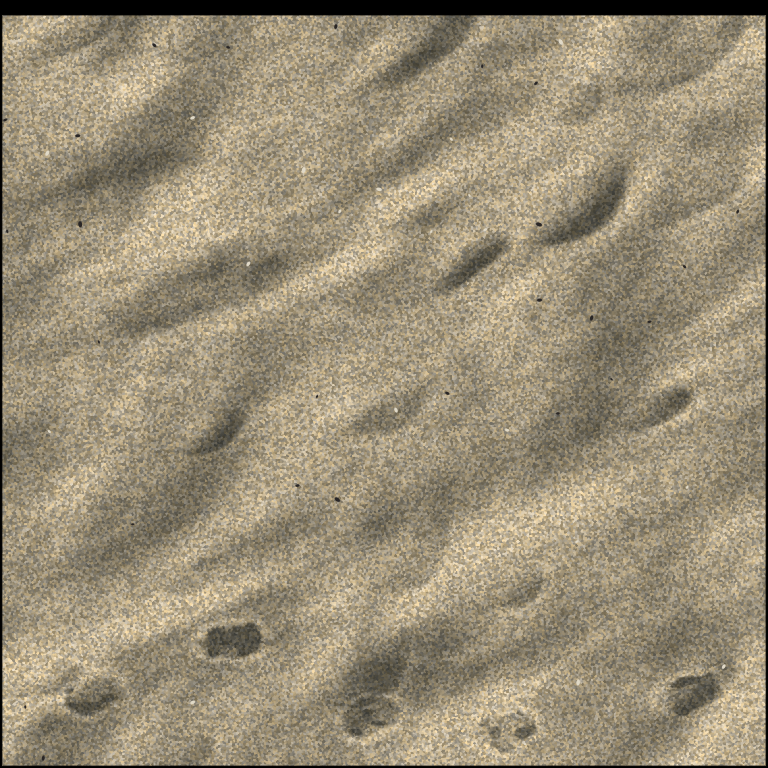
This texture is drawn by a Shadertoy shader. Its source:

```glsl
// Trodden beach sand under low light from the lower right, in a thin black frame.
// Slopes of stretched noise give soft ripples; tilted ellipses give hollows with
// a sharp shaded rim; a blended cell pattern gives the coloured grains.
#define GRAIN_CELLS 370.0
#define GRAIN_CONTRAST 0.66
#define RELIEF 2.5
#define BASE_TONE 0.65
#define HOLLOW_CELLS 5.0
#define HOLLOW_TILT 0.42
#define SPECK_CELLS 42.0
#define SPECK_SHARE 0.03
#define SHADE_COLOR vec3(0.29, 0.28, 0.24)
#define LIT_COLOR vec3(0.80, 0.735, 0.61)

const vec2 LIGHT = vec2(0.85, -0.53);

float hash(vec2 p) {
    vec3 q = fract(vec3(p.xyx) * 0.1031);
    q += dot(q, q.yzx + 33.33);
    return fract((q.x + q.y) * q.z);
}

vec2 hash2(vec2 p) {
    return vec2(hash(p + 17.3), hash(p + 71.9));
}

float noise(vec2 p) {
    vec2 i = floor(p), f = fract(p);
    f = f * f * (3.0 - 2.0 * f);
    return mix(mix(hash(i), hash(i + vec2(1, 0)), f.x),
               mix(hash(i + vec2(0, 1)), hash(i + vec2(1, 1)), f.x), f.y);
}

vec2 rotate(vec2 p, float a) {
    return vec2(cos(a) * p.x + sin(a) * p.y, cos(a) * p.y - sin(a) * p.x);
}

// Height of the soft ripples, stretched along the tilt
float ripples(vec2 p) {
    vec2 q = rotate(p, HOLLOW_TILT) * vec2(5.0, 9.0) + 40.0;
    q += 0.8 * noise(q * 0.6 + 9.0);
    return 0.6 * noise(q) + 0.24 * noise(q * 2.1 + 5.0) + 0.07 * noise(q * 4.7 + 3.0);
}

// Tone change of one hollow: shaded near wall, lit far wall, bright crest
float hollow(vec2 p, vec2 center, vec2 size, float angle, float depth) {
    vec2 q = rotate(p - center, angle) / size;
    q.y -= 0.25 * q.x * q.x - 0.1;
    float d = length(q);
    float side = dot(q, rotate(LIGHT, angle));
    float shade = smoothstep(1.15, 0.82, d) * smoothstep(-0.35, 0.75, side);
    float lit = smoothstep(1.7, 0.5, d) * smoothstep(0.0, 0.9, -side);
    float crest = exp(-18.0 * (d - 1.2) * (d - 1.2)) * smoothstep(0.2, 1.0, side);
    return depth * (0.35 * lit + 0.22 * crest - shade);
}

// Hollows scattered on a jittered grid, fewer around the footprint
float scatteredHollows(vec2 p) {
    float tone = 0.0;
    vec2 cell = floor(p * HOLLOW_CELLS);
    for (int y = -1; y <= 1; y++)
    for (int x = -1; x <= 1; x++) {
        vec2 id = cell + vec2(x, y);
        vec2 r = hash2(id + 4.0);
        vec2 center = (id + 0.15 + 0.7 * r) / HOLLOW_CELLS;
        vec2 size = vec2(0.045 + 0.045 * r.y, 0.024 + 0.022 * r.x);
        float depth = 0.08 + 0.4 * pow(hash(id + 8.0), 1.6);
        depth *= smoothstep(0.1, 0.25, length(center - vec2(0.67, 0.7)));
        tone += hollow(p, center, size, HOLLOW_TILT + 0.7 * (r.x - 0.5), depth);
    }
    return tone;
}

// Long footprint: a broad lit basin with a deep heel and ball
float footprint(vec2 p) {
    return hollow(p, vec2(0.655, 0.715), vec2(0.18, 0.08), 0.42, 0.20)
         + hollow(p, vec2(0.745, 0.735), vec2(0.088, 0.043), 0.62, 0.58)
         + hollow(p, vec2(0.595, 0.66), vec2(0.068, 0.033), 0.22, 0.50);
}

// Small crumbled prints with broken crusts along the lower edge
float crumbledPrints(vec2 p) {
    float tone = 0.0;
    vec2 rough = p + 0.012 * vec2(noise(p * 55.0), noise(p * 55.0 + 30.0));
    for (int i = 0; i < 5; i++) {
        vec2 r = hash2(vec2(i, 3));
        vec2 center = vec2((float(i) + 0.25 + 0.5 * r.x) / 5.0, 0.04 + 0.14 * r.y);
        vec2 q = rotate(rough - center, 0.15) / vec2(0.045, 0.026);
        float d = length(q);
        float cracks = smoothstep(0.52, 0.68, noise(p * vec2(55.0, 80.0) + r * 20.0));
        tone += 0.25 * exp(-25.0 * (d - 1.05) * (d - 1.05));
        tone -= smoothstep(1.0, 0.75, d) * (0.12 + 0.42 * cracks);
    }
    return tone;
}

// Blended grain cells: x is brightness, y is hue, both about -0.5 to 0.5
vec2 grains(vec2 p) {
    vec2 cell = floor(p), sum = vec2(0.0);
    float total = 0.0;
    for (int y = -1; y <= 1; y++)
    for (int x = -1; x <= 1; x++) {
        vec2 id = cell + vec2(x, y);
        vec2 offset = id + hash2(id) - p;
        float weight = exp(-7.0 * dot(offset, offset));
        sum += weight * (vec2(hash(id + 5.0), hash(id + 131.0)) - 0.5);
        total += weight;
    }
    return sum / total;
}

void mainImage(out vec4 fragColor, in vec2 fragCoord) {
    vec2 p = fragCoord / iResolution.y;
    float px = 1.0 / iResolution.y;

    // Relief tone
    vec2 bent = p + 0.035 * (vec2(noise(p * 11.0), noise(p * 11.0 + 50.0)) - 0.5);
    vec2 stride = 0.012 * LIGHT;
    float tone = BASE_TONE + RELIEF * (ripples(p - stride) - ripples(p + stride));
    tone += 0.14 * (noise(p * 4.0 + 12.0) - 0.5);
    tone += scatteredHollows(bent) + footprint(bent) + crumbledPrints(p);
    tone = clamp(tone, 0.08, 0.96);

    // Grains
    vec2 grain = grains(p * GRAIN_CELLS);
    tone += GRAIN_CONTRAST * grain.x * (0.5 + 0.7 * tone);
    vec3 color = mix(SHADE_COLOR, LIT_COLOR, max(tone, -0.3));
    color *= 1.0 + grain.y * vec3(0.08, 0.0, -0.20);

    // Scattered dark bits and pale shell chips
    vec2 id = floor(p * SPECK_CELLS);
    vec2 r = hash2(id + 300.0);
    vec2 chip = rotate(p - (id + 0.25 + 0.5 * r) / SPECK_CELLS, 6.28 * r.x);
    float chipSize = 0.0018 + 0.0025 * r.y;
    float speck = smoothstep(px, -px, length(chip * vec2(1.0, 1.7)) - chipSize);
    speck *= step(hash(id + 200.0), SPECK_SHARE);
    color = mix(color, r.x < 0.55 ? vec3(0.16, 0.15, 0.15) : vec3(0.88, 0.85, 0.78), speck);

    // Black frame, wider at the top
    vec2 farEdge = vec2(iResolution.x * px - 0.003, 0.98);
    vec2 inset = min(p - 0.003, farEdge - p);
    color *= smoothstep(-px, px, min(inset.x, inset.y));
    fragColor = vec4(clamp(color, 0.0, 1.0), 1.0);
}
```
